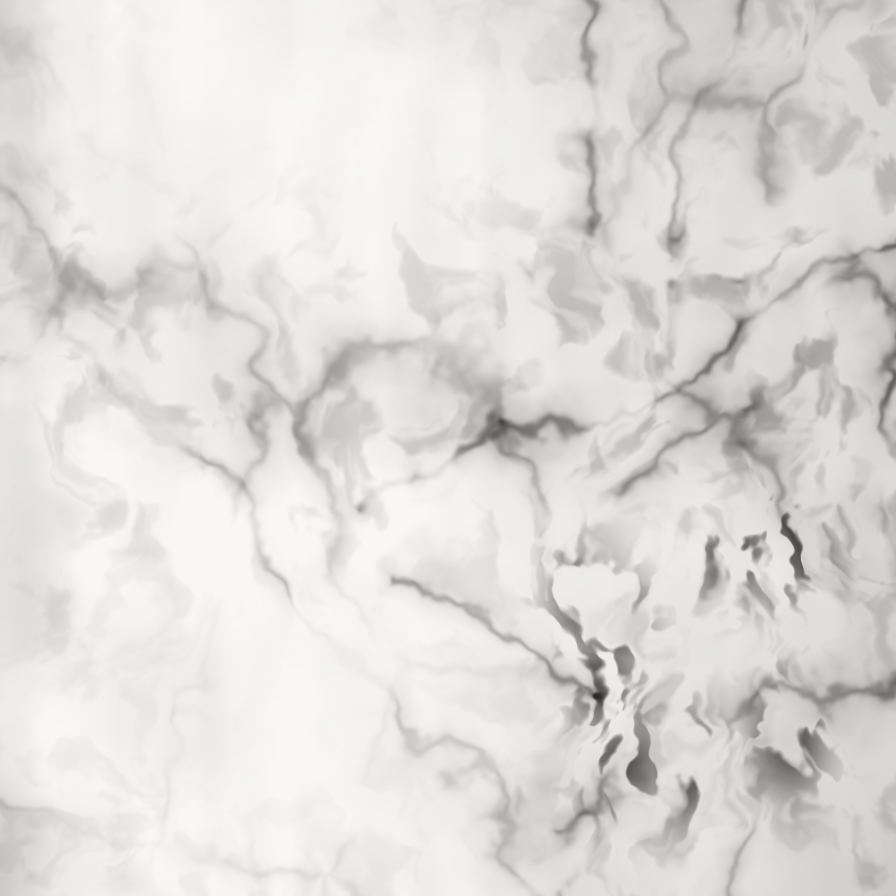
A Shadertoy shader for this texture:

```glsl
// Pale polished marble: bright calm pools, soft grey clouds, broken veins and
// dark mineral flecks. Warped noise gives the clouds, warped cell borders the
// fine network, warped segments the long fractures.
#define LIGHT_TONE 0.938
#define SHADE_TONE 0.862
#define CLOUD_DEPTH 0.13
#define MOTTLE_DEPTH 0.17
#define NETWORK_DEPTH 0.20
#define FRACTURE_DEPTH 0.30
#define FLECK_DEPTH 0.52
#define BROAD_WARP 0.15
#define FINE_WARP 0.045
#define CLUSTERS 8

float hash(vec2 p) {
    vec3 q = fract(vec3(p.xyx) * 0.1031);
    q += dot(q, q.yzx + 33.33);
    return fract((q.x + q.y) * q.z);
}

vec2 hash2(vec2 p) {
    return vec2(hash(p + 7.3), hash(p + 61.7));
}

float noise(vec2 p) {
    vec2 i = floor(p), f = fract(p);
    f = f * f * f * (f * (f * 6.0 - 15.0) + 10.0);
    float low = mix(hash(i), hash(i + vec2(1, 0)), f.x);
    float high = mix(hash(i + vec2(0, 1)), hash(i + vec2(1, 1)), f.x);
    return mix(low, high, f.y);
}

float fbm(vec2 p, int octaves) {
    float sum = 0.0, total = 0.0, amp = 0.5;
    for (int i = 0; i < octaves; i++) {
        sum += amp * noise(p);
        total += amp;
        p = mat2(1.6, 1.2, -1.2, 1.6) * p + 17.1;
        amp *= 0.5;
    }
    return sum / total;
}

vec2 warp(vec2 p, float scale) {
    return vec2(fbm(p * scale + 3.0, 3), fbm(p * scale + 41.0, 3)) - 0.5;
}

float bell(float d, float width) {
    return exp(-d * d / (width * width));
}

// Gap between the nearest two cell centres: zero on a border
float cellBorder(vec2 p) {
    vec2 cell = floor(p);
    float nearest = 9.0, second = 9.0;
    for (int y = -1; y <= 1; y++)
    for (int x = -1; x <= 1; x++) {
        vec2 c = cell + vec2(x, y);
        float d = length(c + hash2(c) - p);
        second = min(second, max(nearest, d));
        nearest = min(nearest, d);
    }
    return second - nearest;
}

// Broken line with a narrow core and a soft halo
float fracture(vec2 p, vec2 a, vec2 b) {
    vec2 ab = b - a;
    float d = length(p - a - ab * clamp(dot(p - a, ab) / dot(ab, ab), 0.0, 1.0));
    float broken = smoothstep(0.2, 0.75, noise(p * 15.0 + a * 50.0));
    return bell(d, 0.006) * (0.2 + 0.8 * broken) + 0.35 * bell(d, 0.022) * broken;
}

// Isolated round specks, one at most in each grid cell
float specks(vec2 p) {
    vec2 q = p * 15.0, cell = floor(q);
    float d = length(fract(q) - 0.3 - 0.4 * hash2(cell));
    return bell(d, 0.12) * smoothstep(0.86, 1.0, hash(cell + 5.0));
}

void mainImage(out vec4 fragColor, in vec2 fragCoord) {
    vec2 p = fragCoord / iResolution.y;
    vec2 w = p + BROAD_WARP * warp(p, 5.0) + FINE_WARP * warp(p, 24.0);

    // Layout masks
    float right = smoothstep(0.38, 0.85, w.x);
    float pool = bell(length((w - vec2(0.32, 0.90)) / vec2(1.0, 0.85)), 0.25);
    pool = max(pool, 0.9 * bell(length(w - vec2(0.36, 0.22)), 0.20));
    float band = bell(w.y - 0.60, 0.17);
    float leftEdge = 1.0 - smoothstep(0.0, 0.10, w.x);

    // Broad tone, clouds and faint upright streaks
    float tone = mix(LIGHT_TONE, SHADE_TONE, right) + 0.025 * pool;
    tone -= 0.085 * leftEdge + 0.03 * smoothstep(0.85, 1.0, p.x);
    tone += CLOUD_DEPTH * (fbm(p * 5.0, 4) - 0.5) * (1.0 - 0.7 * pool);
    tone += 0.025 * (noise(p * vec2(38.0, 5.0)) - 0.5);

    // Mottling and the fine vein network
    float busy = (1.0 - pool) * (0.3 + 0.5 * band + 0.35 * right);
    tone -= MOTTLE_DEPTH * busy * smoothstep(0.48, 0.80, fbm(w * vec2(27.0, 22.0), 3));
    float border = cellBorder(w * vec2(4.6, 3.6) + 2.0);
    float patches = smoothstep(0.38, 0.65, fbm(p * 6.0 + 9.0, 3));
    tone -= NETWORK_DEPTH * busy * patches * (bell(border, 0.05) + 0.5 * bell(border, 0.2));

    // Long fractures
    float veins = 0.45 * fracture(w, vec2(0.09, 0.60), vec2(0.62, 0.03));
    veins += fracture(w, vec2(0.42, 0.47), vec2(1.05, 0.72));
    veins += 0.8 * fracture(w, vec2(0.62, 0.08), vec2(1.05, 0.28));
    veins += 0.9 * fracture(w, vec2(0.48, 0.38), vec2(0.67, 0.19));
    veins += 0.7 * fracture(w, vec2(0.63, 1.05), vec2(0.65, 0.76));
    veins += 0.7 * fracture(w, vec2(0.80, 1.05), vec2(0.76, 0.75));
    tone -= FRACTURE_DEPTH * veins;

    // Clustered dark flecks, then lone specks
    float cluster = 0.0;
    for (int i = 0; i < CLUSTERS; i++) {
        vec2 centre = vec2(0.60, 0.02) + vec2(0.32, 0.44) * hash2(vec2(i, 3));
        cluster = max(cluster, bell(length((p - centre) / vec2(0.8, 1.2)), 0.055));
    }
    float grain = smoothstep(0.53, 0.74, fbm(w * vec2(44.0, 30.0) + 8.0, 2));
    tone -= FLECK_DEPTH * cluster * grain;
    tone -= 0.35 * specks(w) * (0.25 + 0.75 * right) * (1.0 - pool);

    tone = clamp(tone, 0.16, 0.97);
    fragColor = vec4(tone + vec3(0.003, 0.0, -0.004), 1.0);
}
```
